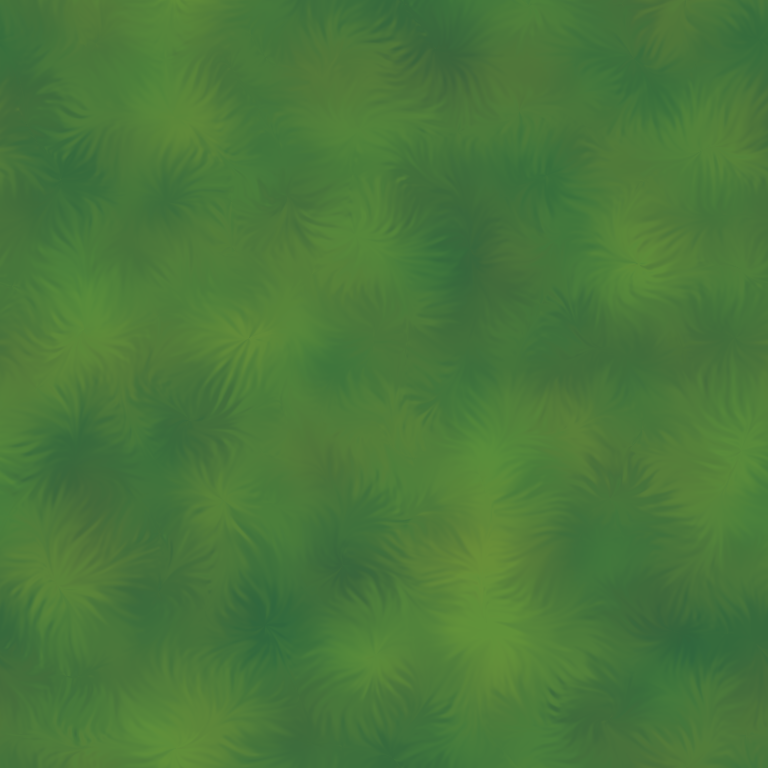
Reproduce this texture procedurally as a three.js fragment shader.

```glsl
// Soft mossy grass: broad light and dark patches from wrapping gradient noise.
// Fine noise smeared along the slope of the patches makes short blades, which
// shift the patch tone so that the edges of the patches look feathered.

varying vec2 vUv;

const vec3 SHADE_GREEN = vec3(0.209, 0.398, 0.235);
const vec3 SUNNY_GREEN = vec3(0.372, 0.554, 0.228);
const vec3 DRY_TINT = vec3(0.054, -0.012, -0.008);

const float PATCH_CELLS = 5.0;
const float CLUMP_CELLS = 9.0;
const float TUFT_CELLS = 19.0;
const float DRY_CELLS = 8.0;
const float BLADE_CELLS = 112.0;

const float PATCH_CONTRAST = 0.86;
const float BLADE_REACH = 0.024;   // half length of a blade
const float BLADE_SHIFT = 0.105;   // how far blades push the patch edges
const float BLADE_TONE = 0.08;     // blade contrast on flat areas
const float BLADE_BEND = 2.2;      // curl away from the slope, in radians
const int BLADE_STEPS = 6;         // samples on each side

const float TAU = 6.2831853;

float hash(vec2 p) {
  return fract(sin(dot(p, vec2(127.1, 311.7))) * 43758.5453);
}

// Slope contribution of one lattice corner, wrapped to the tile
float corner(vec2 cell, vec2 offset, float cells, float seed) {
  float angle = TAU * hash(mod(cell, cells) + seed * 17.0);
  return dot(vec2(cos(angle), sin(angle)), offset);
}

// Gradient noise that repeats over the unit square, about -0.7 to 0.7
float tileNoise(vec2 uv, float cells, float seed) {
  vec2 p = uv * cells + seed * vec2(0.37, 0.61);
  vec2 i = floor(p);
  vec2 f = p - i;
  vec2 w = f * f * f * (f * (f * 6.0 - 15.0) + 10.0);
  vec2 e = vec2(1.0, 0.0);
  float low = mix(corner(i, f, cells, seed),
                  corner(i + e.xy, f - e.xy, cells, seed), w.x);
  float high = mix(corner(i + e.yx, f - e.yx, cells, seed),
                   corner(i + e.xx, f - e.xx, cells, seed), w.x);
  return mix(low, high, w.y);
}

float patches(vec2 uv) {
  return tileNoise(uv, PATCH_CELLS, 1.0) + 0.42 * tileNoise(uv, CLUMP_CELLS, 2.0);
}

// Blades grow along the slope of the patches, with a slight curl
vec2 bladeDirection(vec2 uv) {
  vec2 e = vec2(0.008, 0.0);
  vec2 slope = vec2(patches(uv + e.xy) - patches(uv - e.xy),
                    patches(uv + e.yx) - patches(uv - e.yx));
  slope /= max(length(slope), 0.0001);
  float bend = BLADE_BEND * tileNoise(uv, CLUMP_CELLS, 3.0);
  float c = cos(bend);
  float s = sin(bend);
  return vec2(c * slope.x - s * slope.y, s * slope.x + c * slope.y);
}

// Fine noise averaged along the blade direction
float blades(vec2 uv, vec2 direction) {
  float sum = 0.0;
  float total = 0.0;
  for (int i = -BLADE_STEPS; i <= BLADE_STEPS; i++) {
    float t = float(i) / float(BLADE_STEPS + 1);
    float weight = 1.0 - t * t;
    sum += weight * tileNoise(uv + direction * t * BLADE_REACH, BLADE_CELLS, 4.0);
    total += weight;
  }
  return sum / total;
}

void main() {
  // Blades, stronger in some clumps than in others
  vec2 direction = bladeDirection(vUv);
  float blade = blades(vUv, direction);
  blade *= 1.0 + 1.4 * tileNoise(vUv, CLUMP_CELLS, 5.0);

  // Patch tone, feathered by the blades
  vec2 feathered = vUv + direction * blade * BLADE_SHIFT;
  float tone = patches(feathered) + 0.2 * tileNoise(feathered, TUFT_CELLS, 6.0);
  tone = 0.5 + PATCH_CONTRAST * tone + BLADE_TONE * blade;

  // Green ramp with dry, warmer spots
  vec3 color = mix(SHADE_GREEN, SUNNY_GREEN, clamp(tone, 0.0, 1.1));
  color += DRY_TINT * tileNoise(feathered, DRY_CELLS, 7.0);

  gl_FragColor = vec4(color, 1.0);
}
```
